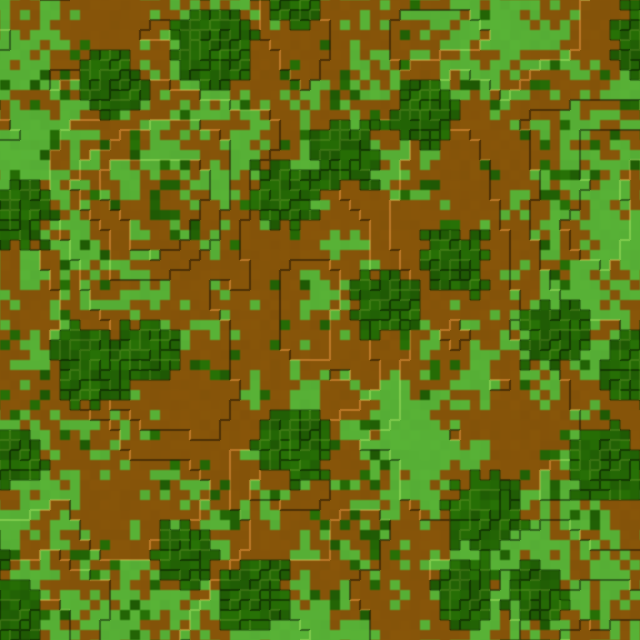
A Shadertoy shader for this texture:

```glsl
// Blocky terrain map seen from above: dirt and grass cells on a 64 x 64 grid,
// with ragged dark tree crowns. Height steps between neighbouring cells are
// drawn as thin lit or shaded lines, with light from the upper left.

const float CELLS = 64.0;
const float TREE_SPACING = 12.0;
const float CANOPY_HEIGHT = 20.0;
const vec3 DIRT = vec3(0.525, 0.330, 0.035);
const vec3 GRASS = vec3(0.340, 0.690, 0.210);
const vec3 LEAF = vec3(0.140, 0.405, 0.020);
const vec3 SUNLIGHT = vec3(0.20, 0.13, 0.11);

float hash(vec2 p, float seed) {
    return fract(sin(dot(p, vec2(127.1, 311.7)) + seed * 17.3) * 43758.5453);
}

float noise(vec2 p, float seed) {
    vec2 i = floor(p);
    vec2 f = smoothstep(0.0, 1.0, fract(p));
    float low = mix(hash(i, seed), hash(i + vec2(1, 0), seed), f.x);
    float high = mix(hash(i + vec2(0, 1), seed), hash(i + vec2(1, 1), seed), f.x);
    return mix(low, high, f.y);
}

// Depth of a cell inside the nearest tree crown; positive means canopy.
float canopy(vec2 cell) {
    vec2 tile = floor(cell / TREE_SPACING);
    float depth = -1.0;
    for (int y = -1; y <= 1; y++) {
        for (int x = -1; x <= 1; x++) {
            vec2 site = tile + vec2(x, y);
            if (hash(site, 1.0) > 0.75) continue;
            vec2 jitter = vec2(hash(site, 2.0), hash(site, 3.0));
            vec2 d = abs(cell - floor((site + jitter) * TREE_SPACING));
            float reach = mix(length(d), max(d.x, d.y), 0.4);
            float radius = mix(2.7, 4.1, hash(site, 4.0));
            depth = max(depth, radius - reach);
        }
    }
    return depth + (hash(cell, 5.0) - 0.5) * 1.3;
}

vec3 cellColor(vec2 cell) {
    float grain = hash(cell, 6.0);
    float shrubs = 0.13 * smoothstep(0.35, 0.8, noise(cell / 7.0, 7.0));
    if (canopy(cell) > 0.0 || hash(cell, 8.0) < shrubs)
        return LEAF * mix(0.85, 1.1, grain);
    float growth = 0.38 * noise(cell / 10.0, 9.0)
                 + 0.27 * noise(cell / 3.0, 10.0)
                 + 0.35 * hash(cell, 11.0);
    return mix(DIRT, GRASS, step(0.525, growth)) * mix(0.98, 1.02, grain);
}

float cellHeight(vec2 cell) {
    float ground = floor(5.0 * noise(cell / 15.0, 12.0) + 1.5 * noise(cell / 5.0, 13.0));
    float depth = canopy(cell);
    float crown = CANOPY_HEIGHT + floor(depth + 2.5 * hash(cell, 14.0));
    return depth > 0.0 ? crown : ground;
}

// Light of a step up to the far cell; crown outlines always stay shaded.
float stepLight(float nearHeight, float farHeight) {
    float rise = farHeight - nearHeight;
    return abs(rise) > 9.0 ? -0.5 : clamp(rise, -1.0, 1.0);
}

vec3 relight(vec3 base, float light) {
    vec3 lit = base + SUNLIGHT * (0.25 + 1.3 * base.r) * max(light, 0.0);
    return lit * (1.0 - 0.38 * max(-light, 0.0));
}

void mainImage(out vec4 fragColor, in vec2 fragCoord) {
    vec2 p = fragCoord / iResolution.y * CELLS;
    vec2 cell = floor(p);
    vec2 corner = floor(p - 0.5);
    vec2 across = fract(p - 0.5);

    // Soft joins between the four nearest cells
    vec2 blend = smoothstep(0.36, 0.64, across);
    vec3 lower = mix(cellColor(corner), cellColor(corner + vec2(1, 0)), blend.x);
    vec3 upper = mix(cellColor(corner + vec2(0, 1)), cellColor(corner + vec2(1, 1)), blend.x);
    vec3 color = mix(lower, upper, blend.y);

    // Thin relief lines along the nearest vertical and horizontal joins
    vec2 line = 1.0 - smoothstep(0.03, 0.19, abs(across - 0.5));
    float sideLight = stepLight(cellHeight(vec2(corner.x, cell.y)),
                                cellHeight(vec2(corner.x + 1.0, cell.y)));
    float topLight = stepLight(cellHeight(vec2(cell.x, corner.y + 1.0)),
                               cellHeight(vec2(cell.x, corner.y)));
    float light = clamp(line.x * sideLight + line.y * topLight, -1.0, 1.0);

    fragColor = vec4(clamp(relight(color, light), 0.0, 1.0), 1.0);
}
```
